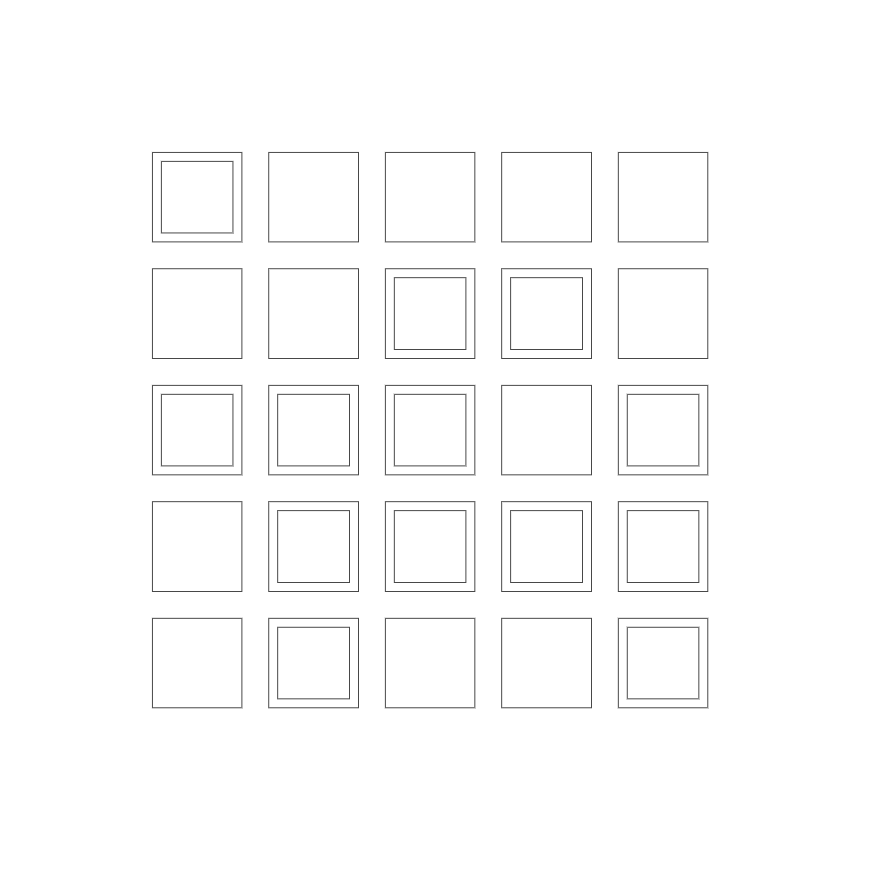
A Shadertoy shader for this pattern:

```glsl
// Five by five grid of thin outlined squares, some holding a smaller nested square.

const int   GRID_COUNT   = 5;
const vec2  FIRST_CENTER = vec2(0.22, 0.26);  // lower left cell
const float PITCH        = 0.13;
const float OUTER_HALF   = 0.05;
const float INNER_HALF   = 0.04;
const float LINE_WIDTH   = 0.0008;
const vec3  PAPER        = vec3(1.0);
const vec3  INK          = vec3(0.0);

// Cells with a nested square: one mask per row from the bottom, lowest bit at left
const int NESTED_ROWS[GRID_COUNT] = int[GRID_COUNT](18, 30, 23, 12, 1);

// Signed distance to a square, with sharp corners outside as well
float squareDistance(vec2 p, float halfSide) {
    vec2 d = abs(p) - halfSide;
    return max(d.x, d.y);
}

// Share of a pixel covered by a line centred on distance zero
float lineCoverage(float dist, float pixel) {
    float halfLine = 0.5 * LINE_WIDTH;
    float halfPixel = 0.5 * pixel;
    float overlap = min(dist + halfPixel, halfLine) - max(dist - halfPixel, -halfLine);
    return clamp(overlap / pixel, 0.0, 1.0);
}

void mainImage(out vec4 fragColor, in vec2 fragCoord) {
    float pixel = 1.0 / min(iResolution.x, iResolution.y);
    vec2 uv = 0.5 + (fragCoord - 0.5 * iResolution.xy) * pixel;

    // Nearest cell, limited to the grid
    vec2 cell = clamp(round((uv - FIRST_CENTER) / PITCH), 0.0, float(GRID_COUNT - 1));
    vec2 p = uv - FIRST_CENTER - cell * PITCH;

    // Outer outline, plus the inner one where the cell is nested
    float ink = lineCoverage(squareDistance(p, OUTER_HALF), pixel);
    bool nested = ((NESTED_ROWS[int(cell.y)] >> int(cell.x)) & 1) == 1;
    if (nested) ink = max(ink, lineCoverage(squareDistance(p, INNER_HALF), pixel));

    fragColor = vec4(mix(PAPER, INK, ink), 1.0);
}
```
